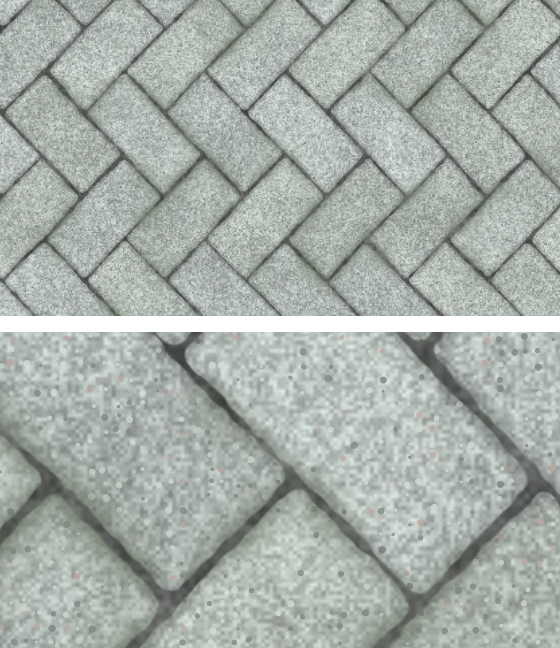
Top, the full canvas; bottom, a detail of the centre.
Give the GLSL for this texture, as a Shadertoy shader.

```glsl
// Weathered concrete pavers laid in a diagonal herringbone.
// A rotated 2:1 brick lattice gives rounded boxes with thin dark joints;
// layered value noise and scattered pebbles add grain, stains and moss.

const vec2 BRICK_STEP = vec2(0.2556, 0.2662);   // lattice step, canvas heights
const vec2 LATTICE_ORIGIN = vec2(0.139, 0.7755);
const float BRICK_WIDTH = 0.184;                // short side, canvas heights
const vec3 STONE_TINT = vec3(0.955, 1.0, 0.978);
const vec3 JOINT_COLOR = vec3(0.32, 0.33, 0.315);
const vec3 MOSS_COLOR = vec3(0.46, 0.51, 0.43);

float hash(vec2 p) {
    vec3 q = fract(vec3(p.xyx) * 0.1031);
    q += dot(q, q.yzx + 33.33);
    return fract((q.x + q.y) * q.z);
}

float noise(vec2 p) {
    vec2 i = floor(p), f = fract(p);
    f = f * f * (3.0 - 2.0 * f);
    float low = mix(hash(i), hash(i + vec2(1, 0)), f.x);
    float high = mix(hash(i + vec2(0, 1)), hash(i + vec2(1, 1)), f.x);
    return mix(low, high, f.y);
}

float fbm(vec2 p) {
    float sum = 0.0, amp = 0.5;
    for (int i = 0; i < 4; i++) {
        sum += amp * noise(p);
        p = mat2(1.6, 1.2, -1.2, 1.6) * p + 7.3;
        amp *= 0.5;
    }
    return sum / 0.9375;
}

float roundedBox(vec2 p, vec2 halfSize, float radius) {
    vec2 q = abs(p) - halfSize + radius;
    return length(max(q, 0.0)) + min(max(q.x, q.y), 0.0) - radius;
}

// Herringbone lookup: xy = position from the brick centre, zw = brick id.
// alongU tells whether the long side follows the first axis.
vec4 herringbone(vec2 uv, out bool alongU) {
    vec2 cell = floor(uv);
    float k = mod(cell.x - cell.y, 4.0);
    alongU = k > 0.5 && k < 2.5;
    vec2 id = cell;
    if (k > 2.5) id.y -= 1.0;
    else if (k > 1.5) id.x -= 1.0;
    vec2 halfSize = alongU ? vec2(1.0, 0.5) : vec2(0.5, 1.0);
    return vec4(uv - id - halfSize, id);
}

// Sparse round pebbles: x = coverage, y = random shade.
vec2 pebbles(vec2 p, float density, float blur) {
    vec2 cell = floor(p);
    vec2 centre = 0.3 + 0.4 * vec2(hash(cell + 11.0), hash(cell + 37.0));
    float radius = mix(0.1, 0.28, hash(cell + 53.0));
    float dist = length(fract(p) - centre);
    float dotMask = 1.0 - smoothstep(radius - blur, radius + blur, dist);
    return vec2(dotMask * step(hash(cell + 71.0), density), hash(cell + 97.0));
}

// Speckled concrete with a brightness offset for each brick.
vec3 stone(vec2 pos, vec2 id, float pixel) {
    float tone = 0.725 + 0.055 * (hash(id + 120.0) - 0.5);
    tone += 0.15 * (fbm(pos * 9.0 + id * 3.7) - 0.5);
    tone += 0.13 * (noise(pos * 105.0) - 0.5);
    tone += 0.22 * (noise(pos * 235.0 + 19.0) - 0.5);
    vec3 color = tone * STONE_TINT;
    color.b += 0.02 * (hash(id + 160.0) - 0.5);

    vec2 grit = pebbles(pos * 72.0, 0.45, 72.0 * pixel * 0.5);
    vec3 gritColor = grit.y > 0.45 ? vec3(0.84, 0.87, 0.85)
                   : grit.y > 0.17 ? vec3(0.49, 0.52, 0.50)
                   : vec3(0.74, 0.66, 0.63);
    return mix(color, gritColor, 0.75 * grit.x);
}

void mainImage(out vec4 fragColor, in vec2 fragCoord) {
    float pixel = 1.0 / iResolution.y;
    vec2 pos = fragCoord * pixel;

    // Rotated lattice with slightly uneven laying
    vec2 p = (pos - LATTICE_ORIGIN) / BRICK_STEP * vec2(1, -1);
    vec2 uv = vec2(p.x + p.y, p.x - p.y);
    uv += 0.06 * (vec2(noise(pos * 5.0), noise(pos * 5.0 + 40.0)) - 0.5);

    bool alongU;
    vec4 brick = herringbone(uv, alongU);
    vec2 id = brick.zw + 50.0;
    vec2 shift = 0.024 * (vec2(hash(id), hash(id + 21.0)) - 0.5);
    vec2 halfSize = (alongU ? vec2(1.0, 0.5) : vec2(0.5, 1.0)) - 0.024;
    float inside = -roundedBox(brick.xy - shift, halfSize, 0.075);
    inside += 0.024 * (noise(pos * 70.0) - 0.5) + 0.022 * (noise(pos * 22.0) - 0.5);

    // Worn rim, dirt and moss
    vec3 color = stone(pos, id, pixel);
    float patches = smoothstep(0.42, 0.72, fbm(pos * 6.0 + 13.0));
    float rim = 1.0 - smoothstep(0.0, 0.085, inside);
    float grime = exp(-max(inside, 0.0) * 8.0) * patches;
    color *= 1.0 - 0.17 * rim;
    color = mix(color, MOSS_COLOR, 0.62 * grime);

    // Sandy joints
    float aa = 0.6 * pixel / BRICK_WIDTH + 0.008;
    float joint = 1.0 - smoothstep(-aa, aa, inside);
    vec3 jointColor = JOINT_COLOR + 0.2 * (noise(pos * 30.0 + 5.0) - 0.4);
    jointColor += 0.14 * (noise(pos * 150.0) - 0.5);
    color = mix(color, jointColor, 0.92 * joint);

    fragColor = vec4(clamp(color, 0.0, 1.0), 1.0);
}
```
